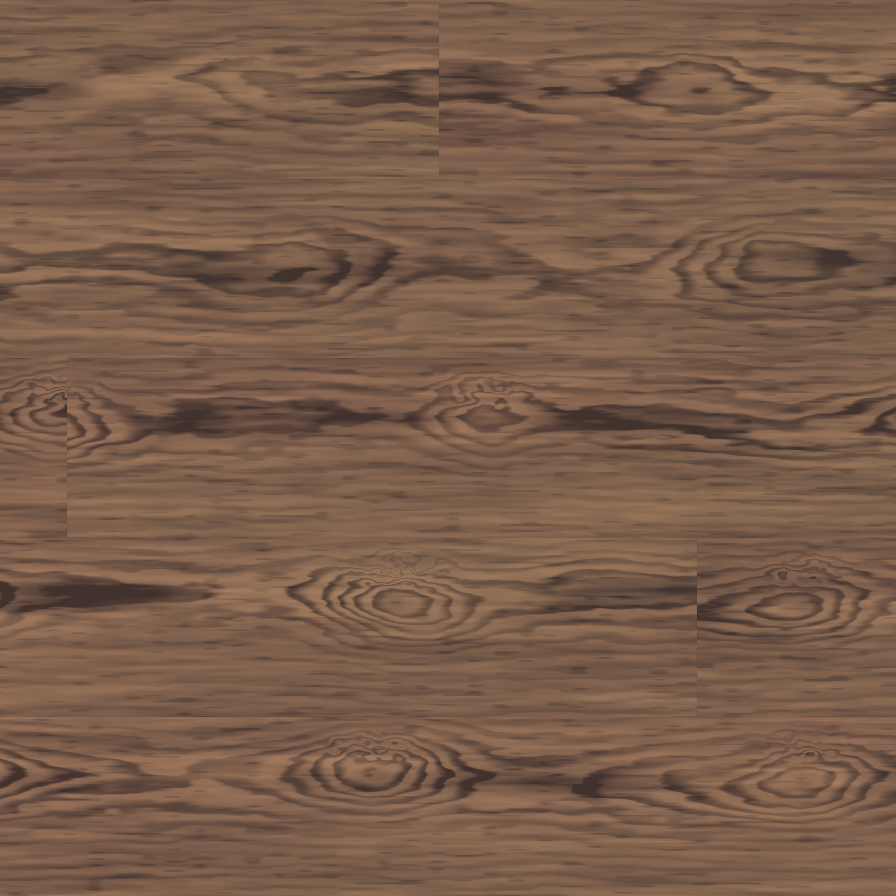
Write a WebGL 1 fragment shader that draws this texture.

```glsl
precision highp float;
// Brown wood floor: five rows of long planks with streaked grain, oval knots and dark heartwood.

#define ROWS 5.0
#define PLANK_LENGTH 1.821
#define JOINT_START 1.481
#define JOINT_STEP 0.703
#define KNOT_SPACING 0.5
#define KNOT_RINGS 3.4
#define RING_DENSITY 16.0
#define RING_CONTRAST 0.62
#define FIBRE_CONTRAST 0.27
#define SEAM_WIDTH 0.0018
#define DARK_WOOD vec3(0.255, 0.198, 0.182)
#define LIGHT_WOOD vec3(0.590, 0.448, 0.346)

uniform vec2 u_resolution;

float hash(vec2 p) {
    vec3 q = fract(vec3(p.xyx) * 0.1031);
    q += dot(q, q.yzx + 33.33);
    return fract((q.x + q.y) * q.z);
}

float noise(vec2 p) {
    vec2 i = floor(p);
    vec2 f = fract(p);
    f = f * f * (3.0 - 2.0 * f);
    float low = mix(hash(i), hash(i + vec2(1.0, 0.0)), f.x);
    float high = mix(hash(i + vec2(0.0, 1.0)), hash(i + vec2(1.0, 1.0)), f.x);
    return mix(low, high, f.y);
}

float fbm(vec2 p) {
    float sum = 0.0;
    float weight = 0.5;
    for (int i = 0; i < 3; i++) {
        sum += weight * noise(p);
        p = p * 2.03 + 17.1;
        weight *= 0.5;
    }
    return sum / 0.875;
}

// Brightness of the wood, from 0 (dark) to 1 (light); across runs over the plank width.
float woodTone(vec2 uv, float across, float row, float seed) {
    vec2 p = uv + vec2(seed * 7.3, seed * 3.7);
    float upper = step(2.5, row);

    // Knots, evenly spaced with jitter; the upper rows have only traces of them
    float along = uv.x + 0.08 - 0.07 * row * (row - 1.0) + 0.5 * KNOT_SPACING;
    float cell = floor(along / KNOT_SPACING);
    float knotHash = hash(vec2(cell + 11.0, seed + 5.0));
    float dx = mod(along, KNOT_SPACING) - 0.5 * KNOT_SPACING - 0.05 * (knotHash - 0.5);
    float strength = mix(1.0, 0.25, upper) * (0.8 + 0.3 * knotHash);
    float v = across - mix(0.15, 0.0, upper);
    float core = exp(-v * v / 0.05);

    // Wavering fibres, straighter near the plank edges and curly above the knots
    float curl = strength * exp(-dx * dx / 0.003 - pow((v - 0.16) / 0.11, 2.0));
    v += (0.03 + 0.09 * core) * (noise(vec2(p.x * 5.0, seed)) - 0.5);
    v += (0.03 + 0.06 * core) * (fbm(p * vec2(12.0, 40.0)) - 0.5);
    v += 0.22 * curl * (fbm(p * vec2(42.0, 75.0)) - 0.5);

    // Growth rings as contours of a valley along the heart, deepened by knots
    float knot = strength * exp(-dx * dx / 0.0048 - v * v / 0.06);
    float rings = RING_DENSITY * sqrt(v * v + 0.009) - KNOT_RINGS * knot;
    float drift = mix(2.6, 4.2, upper) * (0.25 + 0.75 * core);
    rings += drift * noise(vec2(p.x * 5.0, seed + 9.0)) + 0.9 * fbm(p * vec2(18.0, 95.0));
    float phase = fract(rings);
    float lateWood = smoothstep(0.25, 0.75, phase) * (1.0 - smoothstep(0.8, 1.0, phase));
    float patches = 0.55 + 0.9 * noise(p * vec2(6.0, 26.0) + 70.0);
    float heart = exp(-v * v / 0.04);

    // Dark heartwood between knots and a dark eye inside each knot
    float streak = smoothstep(0.38, 0.66, noise(vec2(p.x * 5.0 + 31.0, seed + v * 3.0)));
    streak *= exp(-v * v / 0.006) * (1.0 - clamp(1.6 * knot, 0.0, 1.0));
    streak *= 0.7 + 0.6 * noise(p * vec2(14.0, 130.0));
    float eye = strength * exp(-dx * dx / 0.0002 - v * v / 0.002);

    // Long fibres, tonal bands and thin dark pores
    float fibre = noise(p * vec2(6.0, 150.0)) + 0.8 * noise(p * vec2(24.0, 270.0)) - 0.9;
    float bands = fbm(p * vec2(2.5, 40.0)) - 0.5;
    float pores = smoothstep(0.70, 0.95, noise(p * vec2(34.0, 290.0) + 50.0));

    float tone = 0.77 + FIBRE_CONTRAST * fibre + 0.42 * bands;
    tone -= RING_CONTRAST * lateWood * patches * (0.22 + 0.78 * heart);
    tone += 0.15 * heart - 0.5 * streak - 0.25 * eye - 0.24 * pores;
    return tone;
}

void main() {
    vec2 uv = gl_FragCoord.xy / u_resolution;
    float pixel = 1.0 / min(u_resolution.x, u_resolution.y);

    // Plank layout: each row shifts its end joint by a fixed step
    float row = floor(uv.y * ROWS);
    float across = fract(uv.y * ROWS) - 0.5;
    float joint = mod(JOINT_START - JOINT_STEP * row, PLANK_LENGTH);
    float seed = row * 3.0 + step(joint, uv.x) + 2.0;

    float tone = woodTone(uv, across, row, seed);
    tone += 0.08 * (hash(vec2(seed, 4.0)) - 0.5);

    // Barely visible seams between planks
    float rowGap = (0.5 - abs(across)) / ROWS;
    float jointGap = abs(uv.x - joint);
    float seam = 1.0 - smoothstep(0.0, max(pixel, SEAM_WIDTH), min(rowGap, jointGap));
    tone -= 0.04 * seam;

    // Wood colour, redder in some stretches
    vec3 colour = mix(DARK_WOOD, LIGHT_WOOD, clamp(tone, 0.0, 1.15));
    float redness = noise(vec2(uv.x * 2.0 + seed, uv.y * 11.0)) - 0.5;
    colour *= 1.0 + redness * vec3(0.01, -0.04, -0.01);
    gl_FragColor = vec4(colour, 1.0);
}
```
